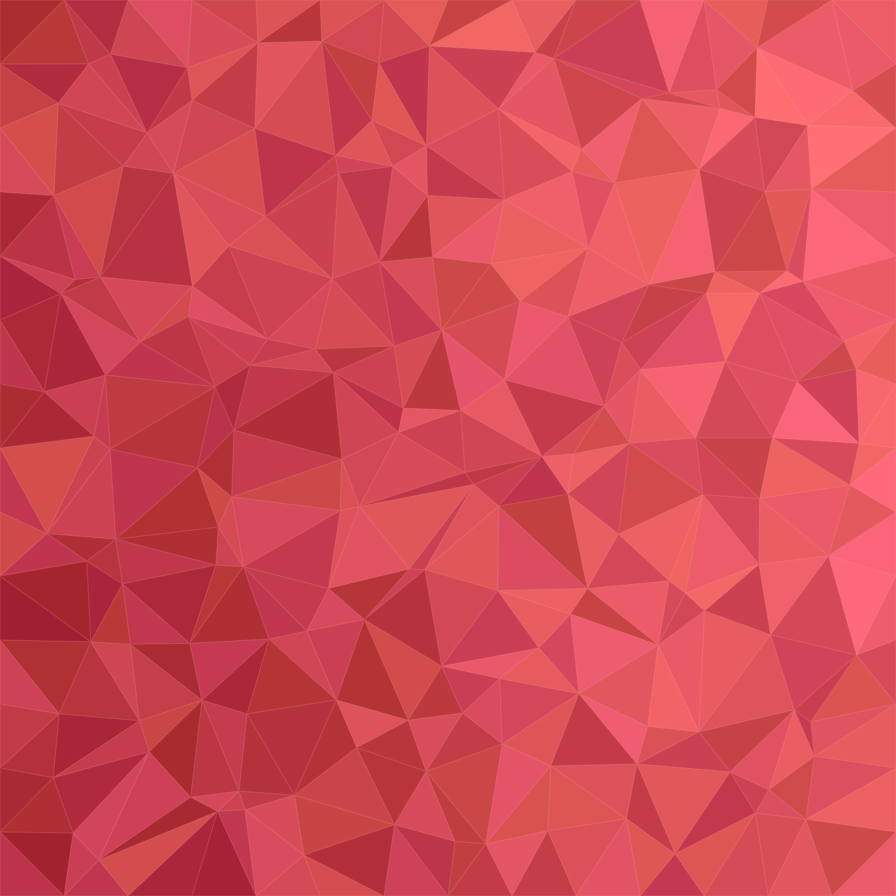
This background is drawn by a WebGL 2 fragment shader. Its source:

```glsl
#version 300 es
precision highp float;
// Low-poly mosaic: a jittered grid of vertices forms quads, each cut into two
// triangles along its better diagonal. Every facet has one flat red, taken from
// a diagonal ramp plus random shade and hue, with faint pale seams between.

uniform vec2 u_resolution;
out vec4 outColor;

const float CELLS = 14.0;        // grid cells along the shorter side
const float JITTER = 0.96;       // vertex spread as a part of a cell
const float SEAM_WIDTH = 0.009;  // half width, in cells
const float SEAM_STRENGTH = 0.2;
const vec3 DEEP_RED = vec3(0.63, 0.13, 0.18);
const vec3 CORAL = vec3(1.0, 0.425, 0.46);
const vec3 SEAM_PINK = vec3(0.95, 0.62, 0.60);

vec3 hash3(vec3 p) {
    p = fract(p * vec3(0.1031, 0.1030, 0.0973) + 0.17);
    p += dot(p, p.yxz + 33.33);
    return fract((p.xxy + p.yxx) * p.zyx);
}

float cross2(vec2 a, vec2 b) {
    return a.x * b.y - a.y * b.x;
}

// Grid vertex, kept inside its own cell; vertices on the rim stay on the rim.
vec2 meshVertex(vec2 id, vec2 gridSize) {
    vec2 offset = (hash3(vec3(id, 7.0)).xy - 0.5) * JITTER;
    vec2 inner = step(0.5, id) * step(id, gridSize - 0.5);
    return id + offset * inner.x * inner.y;
}

// Counter-clockwise angle from u to v, in 0..2pi.
float sweepAngle(vec2 u, vec2 v) {
    float angle = atan(cross2(u, v), dot(u, v));
    return angle < 0.0 ? angle + 6.2831853 : angle;
}

// x: distance to the segment, y: positive when p lies to its right.
vec2 edgeDistance(vec2 p, vec2 a, vec2 b) {
    vec2 edge = b - a;
    vec2 toP = p - a;
    float along = clamp(dot(toP, edge) / max(dot(edge, edge), 1e-6), 0.0, 1.0);
    return vec2(length(toP - edge * along), -cross2(edge, toP));
}

// Signed distance to a counter-clockwise triangle, negative inside.
float triangleDistance(vec2 p, vec2 a, vec2 b, vec2 c) {
    vec2 ab = edgeDistance(p, a, b);
    vec2 bc = edgeDistance(p, b, c);
    vec2 ca = edgeDistance(p, c, a);
    float nearest = min(ab.x, min(bc.x, ca.x));
    return max(ab.y, max(bc.y, ca.y)) > 0.0 ? nearest : -nearest;
}

// Flat colour of a facet: ramp towards the upper right, plus random variation.
vec3 facetColor(vec2 center, vec3 seed) {
    vec3 rnd = hash3(seed);
    float ramp = dot(center, vec2(0.8, 0.2));
    float shade = 0.19 + 0.64 * ramp + 0.54 * (rnd.x - 0.5);
    float hue = rnd.y * 2.0 - 1.0;
    vec3 tint = hue * vec3(0.0, 0.018, -0.035);
    return clamp(mix(DEEP_RED, CORAL, clamp(shade, -0.1, 1.05)) + tint, 0.0, 1.0);
}

// Adds one facet to the colour sum (rgb, weight) and the nearest seam distance.
void addFacet(vec2 p, vec2 a, vec2 b, vec2 c, vec3 seed, vec2 gridSize,
              float pixel, inout vec4 sum, inout float seam) {
    float d = triangleDistance(p, a, b, c);
    float coverage = clamp(0.5 - d / pixel, 0.0, 1.0);
    vec3 color = facetColor((a + b + c) / (3.0 * gridSize), seed);
    sum += vec4(color, 1.0) * coverage;
    seam = min(seam, abs(d));
}

void main() {
    float shortSide = min(u_resolution.x, u_resolution.y);
    vec2 gridSize = floor(CELLS * u_resolution / shortSide + 0.5);
    vec2 p = gl_FragCoord.xy / u_resolution * gridSize;
    float pixel = CELLS / shortSide;
    vec2 cell = floor(p + 0.5);
    vec4 sum = vec4(0.0);
    float seam = 1.0;

    // Only the four quads around the nearest vertex can hold this point.
    for (int j = -1; j <= 0; j++) {
        for (int i = -1; i <= 0; i++) {
            vec2 id = cell + vec2(i, j);
            vec2 a = meshVertex(id, gridSize);
            vec2 b = meshVertex(id + vec2(1.0, 0.0), gridSize);
            vec2 c = meshVertex(id + vec2(1.0, 1.0), gridSize);
            vec2 d = meshVertex(id + vec2(0.0, 1.0), gridSize);

            // Cut between the corners with the larger angle sum.
            bool cutAC = sweepAngle(b - a, d - a) + sweepAngle(d - c, b - c) > 3.1415927;
            vec2 q0 = cutAC ? a : b;
            vec2 q1 = cutAC ? b : c;
            vec2 q2 = cutAC ? c : d;
            vec2 q3 = cutAC ? d : a;
            addFacet(p, q0, q1, q2, vec3(id, 21.0), gridSize, pixel, sum, seam);
            addFacet(p, q0, q2, q3, vec3(id, 58.0), gridSize, pixel, sum, seam);
        }
    }

    vec3 color = sum.rgb / max(sum.a, 1e-4);
    float line = clamp(0.5 + (SEAM_WIDTH - seam) / pixel, 0.0, 1.0);
    outColor = vec4(mix(color, SEAM_PINK, line * SEAM_STRENGTH), 1.0);
}
```
